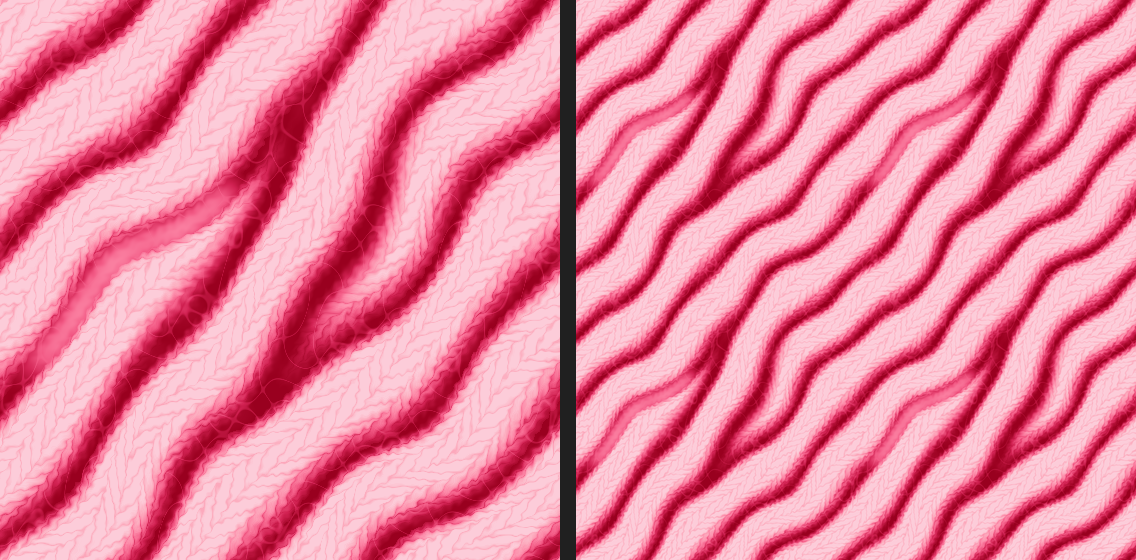
Left, the tile; right, the same tile 2 across and 2 down.
Give the GLSL for this texture, as a WebGL 2 fragment shader.

```glsl
#version 300 es
precision highp float;

#define CORDS 4.0        // cords across the canvas
#define CORD_OFFSET 0.86 // shift of the cord boundaries
#define ROWS 18.0        // stitch rows along a cord
#define COLUMNS 2.2      // stitch columns per radian around a cord
#define SLANT 1.45       // rows climbed by one stitch leg
#define CREASE 0.27      // darkness between stitches
#define GAP 0.045        // mean gap beside a cord
#define SWAY 0.12        // bend of the cords
#define FUZZ 0.010       // roughness of the cord edges
#define HAIR 0.11        // strength of loose fibres

uniform vec2 u_resolution;
out vec4 fragColor;

const float TAU = 6.2831853;
const float QUARTER = TAU / CORDS;

// Sine wave with whole-number frequency, so that it wraps
float wave(vec2 p, vec2 freq, float phase) {
  return sin(TAU * dot(p, freq) + phase);
}

// Crimson shadow to pale pink wool
vec3 woolColor(float light) {
  const vec3 ramp[6] = vec3[6](
    vec3(0.60, 0.00, 0.12), vec3(0.82, 0.13, 0.32), vec3(0.95, 0.35, 0.52),
    vec3(0.99, 0.54, 0.66), vec3(0.99, 0.68, 0.75), vec3(0.99, 0.80, 0.85));
  float x = clamp(light, 0.0, 1.0) * 5.0;
  int i = min(int(x), 4);
  return mix(ramp[i], ramp[i + 1], x - float(i));
}

// Slanted, puffy knit legs: mirrored in neighbouring columns
float stitchLight(float around, float along, float id) {
  float twist = 0.5 * sin(TAU * along + QUARTER * id) + 0.25 * sin(2.0 * TAU * along - QUARTER * id);
  float column = around * COLUMNS + twist;
  float k = floor(column);
  float f = column - k - 0.5;
  float odd = mod(k, 2.0);
  float q = ROWS * along + (odd * 2.0 - 1.0) * SLANT * f + 0.35 * odd;
  q += 0.18 * sin(TAU * 5.0 * along + 2.0 * QUARTER * id);
  float row = floor(q);
  float r = q - row - 0.5;

  float crease = min(pow(abs(2.0 * r), 4.0) + 0.75 * pow(abs(2.0 * f), 7.0), 1.0);
  float variation = sin(TAU * 5.0 * row / ROWS + 2.4 * k + 3.0 * QUARTER * id);
  float fibre = sin(38.0 * r + 5.0 * f + 2.0 * sin(7.0 * f + 3.0 * variation))
              + 0.6 * sin(67.0 * r - 9.0 * f + 4.0 * variation);
  return (1.0 - crease) * (0.035 * variation + 0.10 * r + 0.014 * fibre) - CREASE * crease;
}

// Light on one rounded cord; d runs from -0.5 to 0.5 across it
float cordLight(float d, float id, float along) {
  float gap = GAP + 0.035 * sin(TAU * along + 2.0 * QUARTER * id)
            + 0.012 * sin(3.0 * TAU * along + QUARTER * id);
  float c = d / (0.5 - gap);
  float body = smoothstep(-1.1, -0.62, c) * (1.0 - smoothstep(0.2, 1.15, c));
  float around = asin(clamp(c, -0.999, 0.999));
  return body * 1.06 + stitchLight(around, along, id) * smoothstep(0.0, 0.6, body);
}

// Thin curling contours of layered sines
float looseHair(vec2 p) {
  float a = wave(p, vec2(9, 4), 3.0 * wave(p, vec2(-3, 5), 0.0))
          + wave(p, vec2(-6, 7), 2.5 * wave(p, vec2(8, 2), 1.0));
  return 1.0 - smoothstep(0.03, 0.22, abs(a));
}

void main() {
  vec2 p = gl_FragCoord.xy / u_resolution;
  float along = p.x + p.y - 1.0;

  // Position across the diagonal cords, swaying and fuzzy
  float across = CORDS * (p.x - p.y + 1.0) - CORD_OFFSET;
  across -= SWAY * cos(TAU * (along - 0.12));
  across += 0.05 * wave(p, vec2(3, 1), 0.8) + 0.035 * wave(p, vec2(1, 3), 2.0);
  across += FUZZ * (wave(p, vec2(37, 22), 2.0 * wave(p, vec2(11, -9), 0.0))
          + 0.7 * wave(p, vec2(-41, 53), 2.0 * wave(p, vec2(17, 13), 1.0)));

  // Parallel cords
  float id = floor(across);
  float light = cordLight(across - id - 0.5, id, along);

  // Two cords pressed together, with no dark gap
  float pressed = smoothstep(-0.7, -0.5, along) * (1.0 - smoothstep(0.0, 0.15, along))
                * (1.0 - smoothstep(0.0, 0.3, abs(across - 2.0)));
  light = max(light, 0.52 * pressed);

  // One cord crosses over into the neighbouring lane and shades what lies below
  float center = 3.5 - smoothstep(-0.55, 0.6, along);
  float d = across - center;
  float crossing = smoothstep(-0.6, -0.3, along) * (1.0 - smoothstep(0.35, 0.65, along));
  float lanes = step(2.0, across) * step(across, 4.0);
  float shadow = 1.0 - smoothstep(0.0, 0.42, abs(d) - 0.5);
  light *= 1.0 - crossing * lanes * shadow;
  float cover = 1.0 - smoothstep(0.46, 0.52, abs(d));
  light = mix(light, cordLight(d, center - 0.5, along), cover);

  // Soft mottling and stray fibres, clearest in the gaps
  light += 0.018 * (wave(p, vec2(5, 8), 0.0) + wave(p, vec2(-11, 6), 2.0));
  light = max(light, 0.0);
  light += HAIR * looseHair(p) * (1.0 - smoothstep(0.1, 0.55, light));

  fragColor = vec4(woolColor(light), 1.0);
}
```
